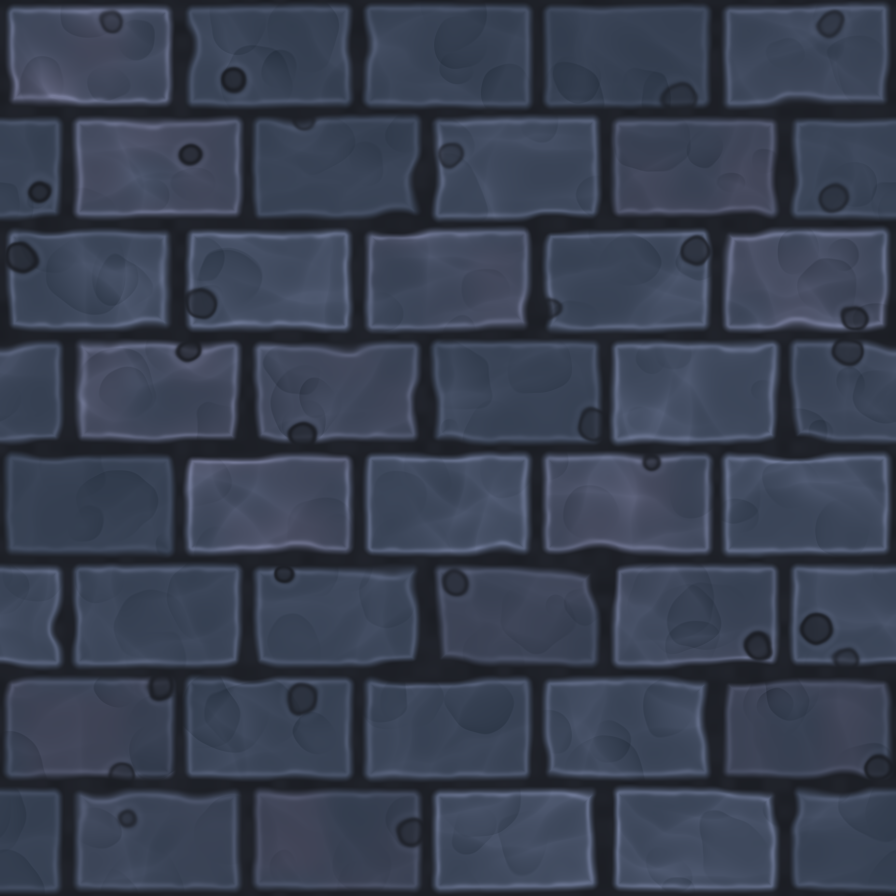
This texture is drawn by a Shadertoy shader. Its source:

```glsl
const vec2 GRID = vec2(5.0, 8.0);          // bricks across and down
const float ROW_SHIFT = 0.38;              // offset of every other row, in bricks
const vec2 HALF_BRICK = vec2(0.0938, 0.0572);
const vec3 MORTAR = vec3(0.115, 0.125, 0.152);
const vec3 STONE_DARK = vec3(0.185, 0.225, 0.29);
const vec3 STONE_LIGHT = vec3(0.43, 0.47, 0.585);

float hash(vec2 p) {
    return fract(sin(dot(p, vec2(127.1, 311.7))) * 43758.545);
}

vec2 hash2(vec2 p) {
    return vec2(hash(p), hash(p + vec2(37.2, 17.9)));
}

// Value noise that wraps after one canvas
float noise(vec2 uv, vec2 period) {
    vec2 p = uv * period;
    vec2 i = floor(p), f = p - i;
    f = f * f * f * (f * (f * 6.0 - 15.0) + 10.0);
    vec2 a = mod(i, period), b = mod(i + 1.0, period);
    return mix(mix(hash(a), hash(vec2(b.x, a.y)), f.x),
               mix(hash(vec2(a.x, b.y)), hash(b), f.x), f.y);
}

float roundBox(vec2 p, vec2 halfSize, float radius) {
    vec2 q = abs(p) - halfSize + radius;
    return length(max(q, 0.0)) + min(max(q.x, q.y), 0.0) - radius;
}

float bell(float x, float width) {
    return exp(-x * x / (width * width));
}

// Light creases: sharp on one side, fading slowly on the other
float creases(vec2 p, vec2 id, float warp) {
    float sum = 0.0;
    for (int i = 1; i <= 6; i++) {
        vec2 seed = id + 13.7 * float(i);
        vec2 center = (hash2(seed) - 0.5) * 1.7 * HALF_BRICK;
        float angle = 6.2832 * hash(seed + 5.3);
        vec2 dir = vec2(cos(angle), sin(angle));
        vec2 q = p - center;
        float along = dot(q, dir);
        float across = dot(q, vec2(-dir.y, dir.x)) + warp * 0.022;
        float fall = mix(0.005, 0.02, smoothstep(-0.002, 0.002, across));
        sum += exp(-sqrt(across * across + 1e-6) / fall) * bell(along, 0.06);
    }
    return sum;
}

// Shell-shaped flakes, shaded just inside their curved edges
float flakes(vec2 p, vec2 id, float warp) {
    float sum = 0.0;
    for (int i = 1; i <= 4; i++) {
        vec2 seed = id + 9.1 * float(i) + 70.0;
        vec2 center = (hash2(seed) - 0.5) * 2.0 * HALF_BRICK;
        float radius = mix(0.015, 0.045, hash(seed + 3.1));
        vec2 q = p - center;
        float d = length(q) - radius + warp * 0.022;
        float angle = 6.2832 * hash(seed + 8.6);
        float facing = 0.5 + 0.5 * dot(q / (length(q) + 0.001), vec2(cos(angle), sin(angle)));
        float inside = smoothstep(0.001, -0.0015, d);
        sum += facing * (inside * exp(min(d, 0.0) / 0.014)
             - 0.35 * (1.0 - inside) * exp(-max(d, 0.0) / 0.008));
    }
    return sum;
}

// Pits: x is the hollow, y its dark ring, z the light around it
vec3 pits(vec2 p, vec2 id, float warp) {
    vec3 sum = vec3(0.0);
    for (int i = 1; i <= 2; i++) {
        vec2 seed = id + 21.3 * float(i) + 140.0;
        vec2 side = hash2(seed) * 2.0 - 1.0;
        vec2 center = sign(side) * sqrt(abs(side)) * HALF_BRICK * 0.93;
        float radius = mix(0.011, 0.018, hash(seed + 4.7));
        float d = length(p - center) - radius + warp * 0.009;
        float strength = step(hash(seed + 6.9), 0.38) * mix(0.45, 1.0, hash(seed + 2.2));
        vec3 part = vec3(smoothstep(0.002, -0.003, d), bell(d + 0.002, 0.003), bell(d - 0.004, 0.004));
        sum = max(sum, part * strength);
    }
    return sum;
}

void mainImage(out vec4 fragColor, in vec2 fragCoord) {
    vec2 uv = fragCoord / iResolution.xy;

    // Brick layout, with wrapped brick numbers
    vec2 cell = uv * GRID;
    cell.x -= ROW_SHIFT * (1.0 - mod(floor(cell.y), 2.0));
    vec2 id = mod(floor(cell), GRID);
    vec2 p = (fract(cell) - 0.5) / GRID;
    p.y += p.x * (hash(id + 1.7) - 0.5) * 0.035;

    // Uneven outline
    float broad = noise(uv, vec2(18.0, 20.0));
    float fine = noise(uv, vec2(64.0));
    float warp = broad - 0.5 + 0.35 * (noise(uv, vec2(40.0)) - 0.5);
    vec2 halfSize = HALF_BRICK - 0.0025 * hash2(id + 2.9);
    float inset = 0.011 * pow(broad, 4.0) + 0.002 * (fine - 0.5);
    float depth = -roundBox(p, halfSize, 0.008) - inset;
    float body = smoothstep(-0.005, 0.0045, depth);

    // Light on the stone
    float gain = mix(0.3, 1.0, hash(id + 4.4));
    float rim = 0.45 * bell(depth - 0.0045, 0.003) + 0.2 * exp(-max(depth, 0.0) / 0.012);
    float light = 0.03 + 0.13 * gain + 0.1 * (broad - 0.4);
    light += gain * (0.17 * creases(p, id, warp) + rim * mix(0.7, 1.2, fine));
    light -= 0.16 * flakes(p, id, warp) * mix(0.4, 1.0, hash(id + 7.5));

    vec3 hole = pits(p, id, warp + 0.5 * (fine - 0.5));
    light += 0.12 * hole.z;
    vec3 stone = mix(STONE_DARK, STONE_LIGHT, clamp(light, -0.15, 1.05));
    stone.r += 0.03 * broad * smoothstep(0.6, 1.0, hash(id + 9.8));

    // Hollows and mortar
    stone = mix(stone, MORTAR * 1.15, 0.75 * hole.x);
    stone = mix(stone, MORTAR * 0.75, 0.7 * hole.y);
    vec3 color = mix(MORTAR * (0.92 + 0.2 * fine), stone, body);
    fragColor = vec4(color, 1.0);
}
```
